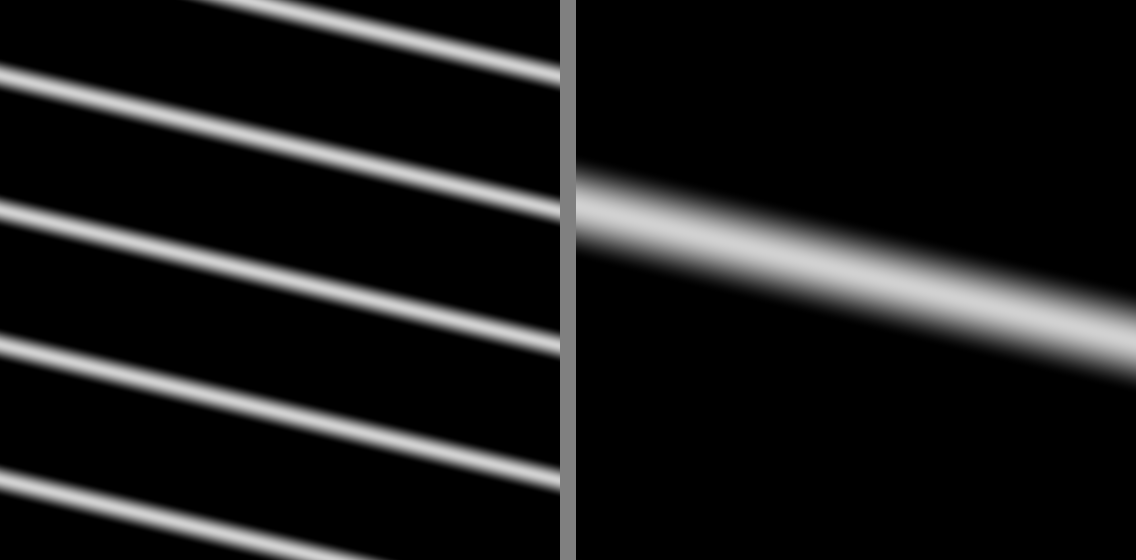
Left, the full canvas; right, a detail of the centre.
A Shadertoy shader for this pattern:

```glsl
// Soft pale grey diagonal bands, evenly spaced and sloping down to the right on black.

const float SLOPE = 0.2425;        // drop per unit of width
const float ROW_SPACING = 0.2405;  // vertical distance between bands
const float ROW_OFFSET = 0.625;    // height of one band at the left edge
const float HALF_WIDTH = 0.0309;   // from band centre to where it fades out
const vec3 BACKGROUND = vec3(0.0);
const vec3 BAND_COLOR = vec3(0.82);

// Distance to the nearest of a set of parallel lines
float repeatedLineDistance(vec2 p, float slope, float spacing, float offset) {
    float row = (p.y + slope * p.x - offset) / spacing;
    float verticalDistance = abs(fract(row + 0.5) - 0.5) * spacing;
    return verticalDistance / sqrt(1.0 + slope * slope);
}

// Smooth falloff from the centre line to the faded edge
float softBand(float dist, float halfWidth) {
    return 1.0 - smoothstep(0.0, halfWidth, dist);
}

void mainImage(out vec4 fragColor, in vec2 fragCoord) {
    vec2 uv = fragCoord / iResolution.y;
    float dist = repeatedLineDistance(uv, SLOPE, ROW_SPACING, ROW_OFFSET);
    vec3 color = mix(BACKGROUND, BAND_COLOR, softBand(dist, HALF_WIDTH));
    fragColor = vec4(color, 1.0);
}
```
